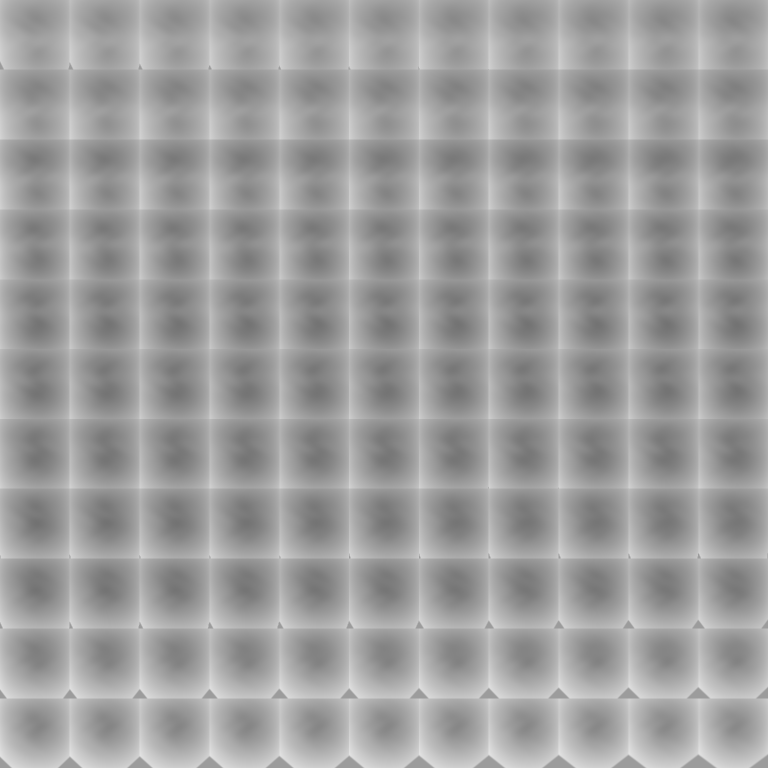
Write a three.js fragment shader that draws this pattern.

```glsl
// Grid of soft grey hollows whose shape drifts from row to row, with small notched corners.
#define GRID 11.0          // cells across and down
#define SOFT 0.0005        // half the smoothing step, in canvas units
#define SLOPE 0.55         // brightness gained per cell away from a hollow
#define ROUNDING 0.1       // radius of the flat floor of a hollow
#define BLEND 0.06         // smoothness of the ridge between hollows
#define RIPPLE 0.008       // strength of the surface ripples
#define RIM 0.035          // extra light along the side seams
#define NOTCH_GREY 0.61

varying vec2 vUv;

float smoothMin(float a, float b, float k) {
  float h = max(k - abs(a - b), 0.0) / k;
  return min(a, b) - 0.25 * k * h * h;
}

// Rounded cone, zero at its centre
float cone(vec2 d) {
  return sqrt(dot(d, d) + ROUNDING * ROUNDING) - ROUNDING;
}

// Layered sines, shifted a little by the cell position
float ripples(vec2 p, vec2 cell) {
  vec2 shift = cell * vec2(0.13, 0.9);
  float wave = sin(p.x * 17.0 + 3.0 * sin(p.y * 9.0 + shift.y) + shift.x);
  wave += 0.6 * sin(p.y * 23.0 - p.x * 11.0 + shift.x - shift.y);
  return wave * exp(-9.0 * dot(p - 0.45, p - 0.45));
}

// Two hollows per cell; p runs right and down, cell is column and row from the top
float hollows(vec2 p, vec2 cell) {
  float row = cell.y;
  float slope = SLOPE * mix(0.73, 1.0, smoothstep(0.0, 3.0, row));

  // Round lower hollow, rising through the rows
  float lowY = mix(0.78, 0.4, smoothstep(1.0, 10.0, row));
  float lowFloor = 0.455 + 0.13 * (1.0 - smoothstep(0.0, 4.0, row))
                 + 0.075 * smoothstep(7.5, 10.0, row);
  float low = lowFloor + slope * cone(p - vec2(0.54, lowY));

  // Wide upper hollow with ends that curve upward
  float dx = p.x - 0.5;
  float highY = 0.28 - 0.25 * dx * dx;
  float highFloor = 0.475 + 0.065 * (1.0 - smoothstep(0.0, 2.0, row))
                  + 0.085 * smoothstep(8.0, 10.0, row);
  float high = highFloor + slope * cone(vec2(dx * 0.85, (p.y - highY) * 1.1));

  float grey = smoothMin(low, high, BLEND);
  grey += RIM * pow(abs(2.0 * dx), 8.0) - 0.03 * dx;
  grey += 0.02 * (cell.x / 10.0 - 0.5) * (row / 5.0 - 1.0);
  return grey + RIPPLE * ripples(p, cell);
}

// Coverage of a triangle in a bottom corner
float wedge(vec2 fromCorner, vec2 size) {
  float inside = 1.0 - fromCorner.x / max(size.x, 0.001)
                     - fromCorner.y / max(size.y, 0.001);
  return smoothstep(-0.1, 0.1, inside) * step(0.004, size.x);
}

// Notches grow toward the lower right; the top row has small ones at the left
float notches(vec2 p, vec2 cell) {
  float growth = max(cell.y - 6.0 + 0.1 * cell.x, 0.0);
  vec2 size = vec2(0.0105 * growth * growth, 0.035 * growth + 0.02);
  if (cell.y < 0.5) size = vec2(0.06, 0.12) * max(1.0 - cell.x / 8.0, 0.0);
  float rightPart = max(smoothstep(1.5, 3.0, growth), 0.3 * step(cell.y, 0.5));
  float left = wedge(vec2(p.x, 1.0 - p.y), size);
  float right = wedge(1.0 - p, size * vec2(rightPart, 1.0));
  return max(left, right);
}

float shade(vec2 uv) {
  vec2 q = clamp(vec2(uv.x, 1.0 - uv.y), 0.0, 0.9999) * GRID;
  vec2 cell = floor(q);
  vec2 p = fract(q);
  return mix(hollows(p, cell), NOTCH_GREY, notches(p, cell));
}

void main() {
  // Average four nearby points to soften the seams
  float grey = 0.0;
  for (int i = 0; i < 2; i++) {
    for (int j = 0; j < 2; j++) {
      vec2 offset = (vec2(float(i), float(j)) * 2.0 - 1.0) * SOFT;
      grey += 0.25 * shade(vUv + offset);
    }
  }
  gl_FragColor = vec4(vec3(grey), 1.0);
}
```
